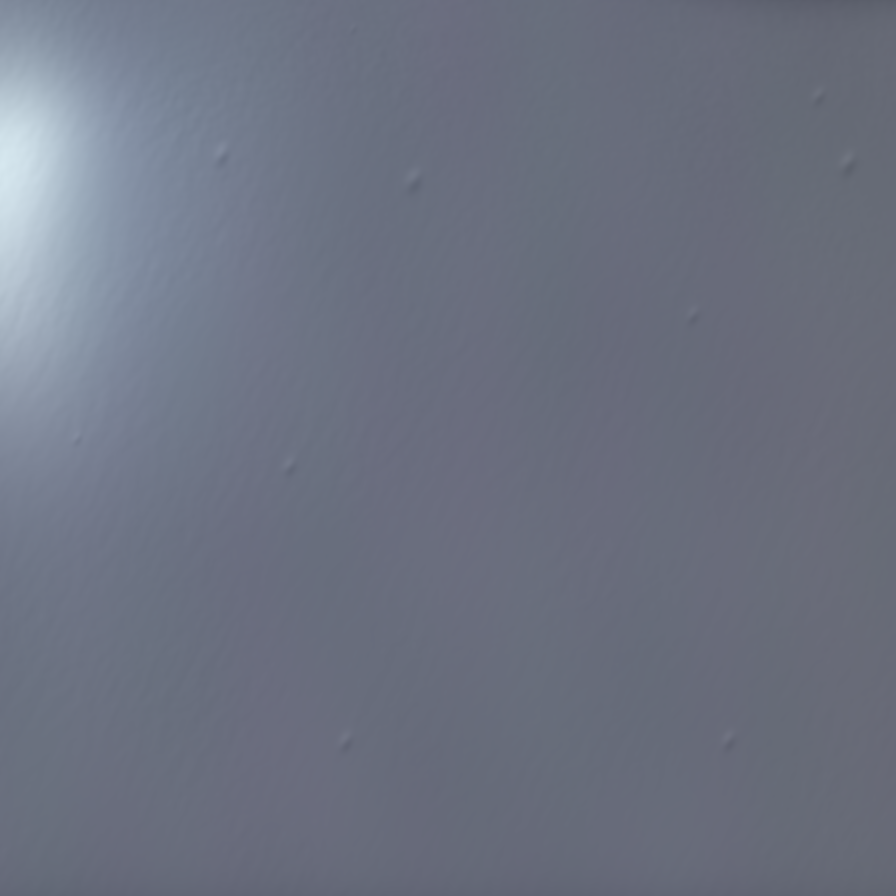
Write a Shadertoy shader that draws this texture.

```glsl
#define BASE_COLOR vec3(0.404, 0.418, 0.477)
#define BROAD_GLOW vec3(0.032, 0.050, 0.061)
#define MID_GLOW vec3(0.120, 0.160, 0.175)
#define CORE_GLOW vec3(0.275, 0.265, 0.215)
#define GLOW_CENTER vec2(0.0, 0.82)
#define LIGHT_DIR vec2(-0.83, 0.56)
#define RELIEF_STRENGTH 0.036
#define TINT_STRENGTH 0.014
#define DIMPLE_GRID 7.0
#define DIMPLE_CHANCE 0.22
#define DIMPLE_SIZE 0.0065

vec2 hash2(vec2 p) {
    vec3 q = fract(p.xyx * vec3(0.1031, 0.1030, 0.0973));
    q += dot(q, q.yzx + 33.33);
    return fract((q.xx + q.yz) * q.zy);
}

vec2 gradientAt(vec2 cell) {
    float angle = 6.2832 * hash2(cell).x;
    return vec2(cos(angle), sin(angle));
}

float gradientNoise(vec2 p) {
    vec2 i = floor(p), f = fract(p);
    vec2 u = f * f * f * (f * (f * 6.0 - 15.0) + 10.0);
    float a = dot(gradientAt(i), f);
    float b = dot(gradientAt(i + vec2(1, 0)), f - vec2(1, 0));
    float c = dot(gradientAt(i + vec2(0, 1)), f - vec2(0, 1));
    float d = dot(gradientAt(i + vec2(1, 1)), f - vec2(1, 1));
    return mix(mix(a, b, u.x), mix(c, d, u.x), u.y);
}

// Noise stretched along a unit direction
float streaks(vec2 p, vec2 along, vec2 frequency) {
    vec2 across = vec2(-along.y, along.x);
    return gradientNoise(vec2(dot(p, along), dot(p, across)) * frequency + 40.0);
}

// Brushed paint: falling strokes at the upper right, steep ones elsewhere
float paintHeight(vec2 p) {
    float upper = smoothstep(-0.1, 0.35, p.y - 0.75 + 0.35 * (p.x - 0.4));
    float falling = streaks(p, vec2(0.80, -0.60), vec2(30.0, 82.0));
    float steep = streaks(p, vec2(0.45, 0.89), vec2(32.0, 75.0));
    return mix(steep, falling, upper) + 0.4 * gradientNoise(p * 105.0);
}

// Gaussian falloff with separate widths to the side, below and above
float glow(vec2 p, float side, float below, float above) {
    vec2 d = p - GLOW_CENTER;
    d /= vec2(side, d.y < 0.0 ? below : above);
    return exp(-dot(d, d));
}

// Sparse small dents, lit on one flank and shaded on the other
float dimples(vec2 p) {
    vec2 cell = floor(p * DIMPLE_GRID);
    vec2 random = hash2(cell + 17.0);
    vec2 center = (cell + 0.2 + 0.6 * hash2(cell + 71.0)) / DIMPLE_GRID;
    float size = DIMPLE_SIZE * mix(0.5, 1.1, random.y);
    vec2 d = (p - center) / size;
    d = vec2(0.89 * d.x - 0.45 * d.y, 0.6 * (0.45 * d.x + 0.89 * d.y));
    float strength = step(random.x, DIMPLE_CHANCE) * mix(0.06, 0.16, random.y);
    return strength * dot(d, LIGHT_DIR) * exp(-dot(d, d));
}

void mainImage(out vec4 fragColor, in vec2 fragCoord) {
    vec2 uv = fragCoord / iResolution.xy;

    // Light falling on the wall
    vec2 warp = vec2(gradientNoise(uv * 5.0), gradientNoise(uv * 5.0 + 9.0));
    vec2 p = uv + 0.02 * warp;
    float mid = glow(p, 0.20, 0.30, 0.16);
    vec3 color = BASE_COLOR;
    color += BROAD_GLOW * glow(p, 0.48, 0.58, 0.60);
    color += MID_GLOW * mid;
    color += CORE_GLOW * glow(p, 0.09, 0.22, 0.12);

    // Faint violet and green clouds, drawn out vertically
    float tint = gradientNoise(uv * vec2(9.0, 3.0) + 5.0);
    color += TINT_STRENGTH * tint * vec3(0.7, -0.7, 0.4);
    color += 0.012 * gradientNoise(uv * vec2(6.0, 4.0) + 23.0);

    // Dim edges at the bottom and the upper right
    color -= 0.025 * exp(-uv.y * 45.0);
    color -= 0.045 * exp((uv.y - 1.0) * 55.0) * smoothstep(0.65, 0.9, uv.x);
    color.b -= 0.012 * smoothstep(0.7, 1.0, uv.x);

    // Relief, strongest around the glow and toward the top
    float relief = paintHeight(uv) - paintHeight(uv + 0.003 * LIGHT_DIR);
    float ring = glow(uv, 0.36, 0.55, 0.30);
    float top = smoothstep(0.5, 1.0, uv.y);
    float patches = 0.7 + 0.8 * gradientNoise(uv * 7.0 + 3.0);
    color += RELIEF_STRENGTH * relief * patches * (0.3 + 0.6 * ring + 0.4 * top);
    color += dimples(uv) * (0.6 + 0.6 * mid);

    fragColor = vec4(clamp(color, 0.0, 1.0), 1.0);
}
```
